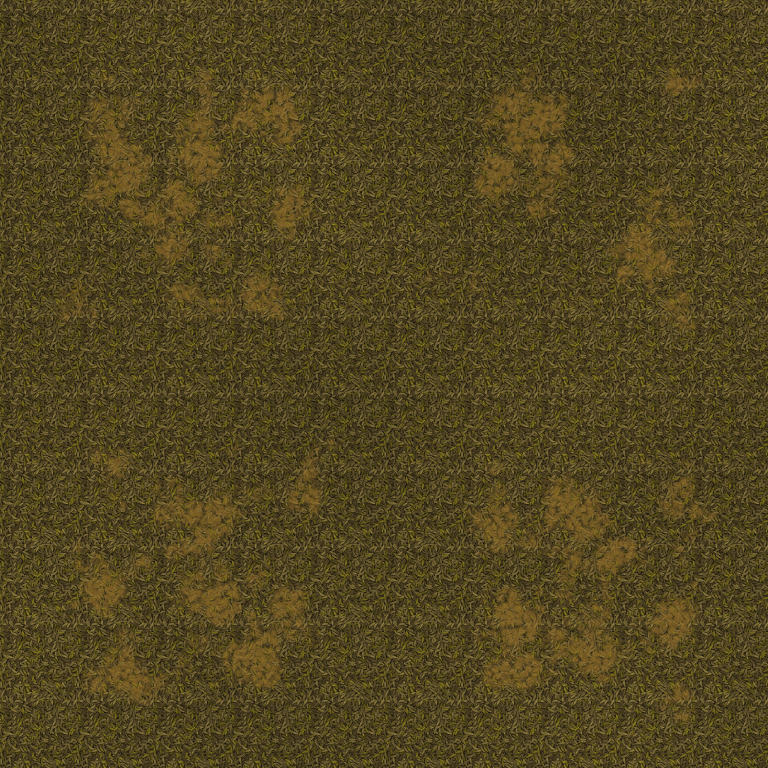
A WebGL 1 fragment shader for this texture:

```glsl
precision highp float;
// Dry olive grass turf of short overlapping blades, with scattered tan worn patches.
uniform vec2 u_resolution;

float hash(vec2 p) {
  return fract(sin(dot(p, vec2(127.1, 311.7))) * 43758.5453);
}

vec2 hash2(vec2 p) {
  return vec2(hash(p), hash(p + 57.3));
}

// Cellular noise: 1 at feature points, falling off with distance.
float cellular(vec2 p) {
  vec2 cell = floor(p);
  float nearest = 2.0;
  for (int y = -1; y <= 1; y++) {
    for (int x = -1; x <= 1; x++) {
      vec2 id = cell + vec2(float(x), float(y));
      nearest = min(nearest, length(id + hash2(id) - p));
    }
  }
  return 1.0 - nearest;
}

float layeredCells(vec2 p) {
  float sum = 0.0;
  float weight = 0.38;
  for (int i = 0; i < 5; i++) {
    sum += weight * cellular(p);
    p = mat2(1.6, 1.2, -1.2, 1.6) * p + 13.7;
    weight *= 0.68;
  }
  return sum;
}

// Draws one layer of blades over the turf; its cells repeat in ten tiles.
vec3 bladeLayer(vec3 turf, vec2 uv, float layer, float pixel) {
  const float CELLS = 170.0;
  vec2 p = uv * CELLS + layer * vec2(4.37, 7.61);
  vec2 cell = floor(p);
  for (int y = -1; y <= 1; y++) {
    for (int x = -1; x <= 1; x++) {
      vec2 id = cell + vec2(float(x), float(y));
      vec2 seed = mod(id, 17.0) + layer * 31.0;
      vec2 phase = id * 6.28319 / 17.0;
      float angle = 1.3 * sin(phase.x + layer) + 1.1 * cos(phase.y + phase.x)
                  + 2.6 * (hash(seed + 3.1) - 0.5);
      vec2 q = (p - id - hash2(seed)) / CELLS;
      float c = cos(angle), s = sin(angle);
      q = vec2(c * q.x + s * q.y, c * q.y - s * q.x);

      // Bent, tapering blade
      float halfLength = mix(0.0036, 0.0056, hash(seed + 8.4));
      float along = q.x / halfLength;
      q.y += (hash(seed + 5.7) - 0.5) * 0.0025 * along * along;
      float halfWidth = 0.0013 * (1.0 - 0.65 * min(along * along, 1.0));
      float d = max(abs(q.y) - halfWidth, abs(q.x) - halfLength);
      float cover = clamp(0.5 - d / pixel, 0.0, 1.0);
      float shadow = 1.0 - smoothstep(-0.0005, 0.0018, d);

      // Straw or yellow-green tint, lighter toward the tip
      float tone = hash(seed + 11.9);
      vec3 blade = mix(vec3(0.28, 0.23, 0.125), vec3(0.53, 0.46, 0.24), tone);
      vec3 green = mix(vec3(0.33, 0.29, 0.10), vec3(0.50, 0.45, 0.12), tone);
      blade = mix(blade, green, step(0.72, hash(seed + 17.3)));
      blade *= 1.0 + 0.12 * clamp(along, -1.0, 1.0);
      turf *= 1.0 - 0.35 * shadow;
      turf = mix(turf, blade, cover);
    }
  }
  return turf;
}

// Worn patches gather inside each quarter and fade toward its borders.
float wornMask(vec2 uv) {
  vec2 quarter = fract(uv * 2.0);
  vec2 border = min(quarter, 1.0 - quarter);
  float inside = smoothstep(0.03, 0.27, min(border.x, border.y));
  float clumps = layeredCells(uv * 8.0 + 4.6) - 0.3 * (1.0 - inside);
  float grain = cellular(uv * 120.0);
  return smoothstep(0.56, 0.74, clumps) * smoothstep(0.1, 0.75, grain);
}

void main() {
  vec2 uv = gl_FragCoord.xy / u_resolution.y;
  float pixel = 1.0 / u_resolution.y;

  vec3 color = vec3(0.23, 0.18, 0.10);
  for (int i = 0; i < 4; i++) {
    color = bladeLayer(color, uv, float(i), pixel);
  }

  // Broad, faint light and dark areas
  float drift = sin(uv.x * 9.0 + 2.0 * sin(uv.y * 6.0))
              + sin(uv.y * 11.0 - 1.7 * sin(uv.x * 7.0));
  color *= 1.0 + 0.025 * drift;

  color = mix(color, vec3(0.56, 0.42, 0.16), 0.68 * wornMask(uv));
  gl_FragColor = vec4(color, 1.0);
}
```
